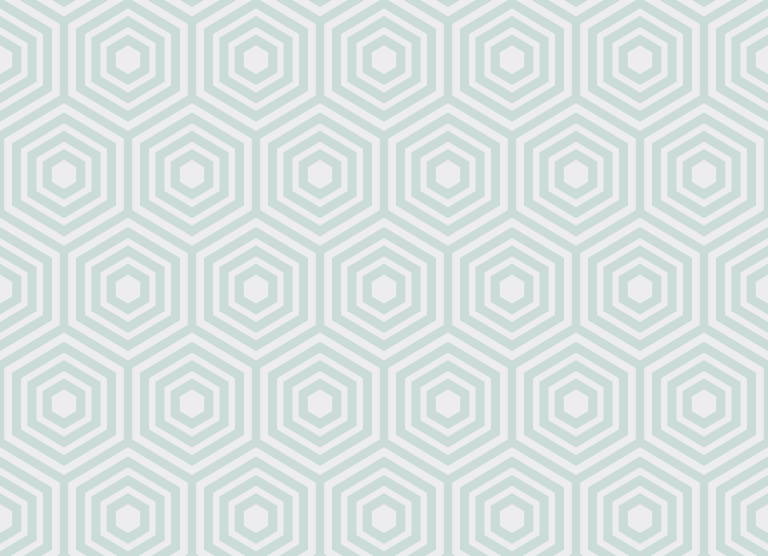
Reproduce this pattern procedurally as a Shadertoy shader.

```glsl
// Offset from the nearest centre of a pointy-top hexagon grid, one unit apart
vec2 hexOffset(vec2 p) {
    vec2 period = vec2(1.0, sqrt(3.0));
    vec2 a = mod(p + 0.5 * period, period) - 0.5 * period;
    vec2 b = mod(p, period) - 0.5 * period;
    return dot(a, a) < dot(b, b) ? a : b;
}

// Hexagonal radius: 0 at the centre, 1 on the cell border
float hexRadius(vec2 p) {
    p = abs(p);
    return 2.0 * max(p.x, dot(p, vec2(0.5, 0.5 * sqrt(3.0))));
}

// Antialiased coverage of the radii between inner and outer
float ring(float radius, float inner, float outer, float pixel) {
    return clamp((radius - inner) / pixel + 0.5, 0.0, 1.0)
         * clamp((outer - radius) / pixel + 0.5, 0.0, 1.0);
}

void mainImage(out vec4 fragColor, in vec2 fragCoord) {
    // Six cells across, slightly taller than regular hexagons
    vec2 p = 6.0 * fragCoord / iResolution.x;
    p.y = (p.y - 2.085) * 0.9665;

    float radius = hexRadius(hexOffset(p));
    float pixel = 12.0 / iResolution.x;

    // Solid core and three rings, the outermost a little wider
    float pale = ring(radius, -1.0, 0.19, pixel);
    for (int i = 0; i < 3; i++) {
        float inner = 0.333 + 0.24 * float(i);
        float width = i == 2 ? 0.12 : 0.097;
        pale += ring(radius, inner, inner + width, pixel);
    }

    vec3 sage = vec3(0.795, 0.86, 0.847);
    vec3 offWhite = vec3(0.93, 0.93, 0.94);
    fragColor = vec4(mix(sage, offWhite, pale), 1.0);
}
```
